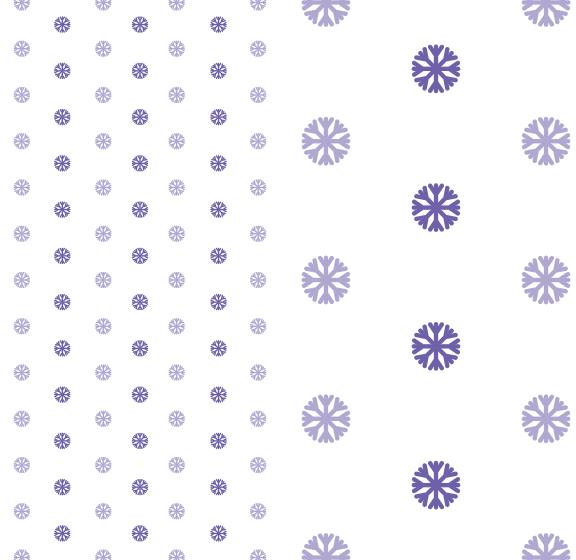
Left, the full canvas; right, a detail of the centre.
Write a WebGL 1 fragment shader that draws this pattern.

```glsl
precision highp float;
// Staggered columns of small eight-armed snowflakes, pale and deep violet in turn, on white.

uniform vec2 u_resolution;

// Lengths are in canvas widths, measured from the canvas centre.
const vec4 COLUMN_X = vec4(0.0, 0.131, 0.279, 0.422);   // mirrored left and right
const vec4 COLUMN_SKEW = vec4(0.0, 0.0, 0.0015, 0.0);   // slight drift of a mirrored pair
const float ROW_PITCH = 0.1652;
const float DARK_SHIFT = -0.079;
const float FLAKE_RADIUS = 0.0296;

// Flake proportions are in flake radii.
const float ARMS = 8.0;
const float ARM_LENGTH = 0.89;
const vec2 BRANCH_ROOT = vec2(0.53, 0.0);
const vec2 BRANCH_TIP = vec2(0.88, 0.235);
const float HALF_STROKE = 0.088;

const vec3 PAPER = vec3(1.0);
const vec3 PALE_VIOLET = vec3(0.69, 0.66, 0.82);
const vec3 DEEP_VIOLET = vec3(0.43, 0.38, 0.665);
const float TAU = 6.2831853;

float segmentDistance(vec2 p, vec2 a, vec2 b) {
  vec2 ab = b - a;
  float t = clamp(dot(p - a, ab) / dot(ab, ab), 0.0, 1.0);
  return length(p - a - ab * t);
}

// Signed distance to a flake of unit radius: every arm folds onto the x axis.
float flakeDistance(vec2 p) {
  float sector = TAU / ARMS;
  float angle = atan(p.y, p.x + 1e-6);
  angle = abs(mod(angle + 0.5 * sector, sector) - 0.5 * sector);
  vec2 q = length(p) * vec2(cos(angle), sin(angle));
  float arm = segmentDistance(q, vec2(0.0), vec2(ARM_LENGTH, 0.0));
  float branch = segmentDistance(q, BRANCH_ROOT, BRANCH_TIP);
  return min(arm, branch) - HALF_STROKE;
}

void main() {
  vec2 p = (gl_FragCoord.xy - 0.5 * u_resolution) / u_resolution.x;
  float pixel = 1.0 / u_resolution.x;
  vec3 color = PAPER;

  // Column pairs outward from the centre; even ones are deep, odd ones pale.
  for (int i = 0; i < 4; i++) {
    float pale = mod(float(i), 2.0);
    float x = abs(p.x - COLUMN_SKEW[i]) - COLUMN_X[i];
    if (i == 0) x = p.x;
    float y = p.y - DARK_SHIFT * (1.0 - pale);
    y = mod(y + 0.5 * ROW_PITCH, ROW_PITCH) - 0.5 * ROW_PITCH;

    float d = flakeDistance(vec2(x, y) / FLAKE_RADIUS) * FLAKE_RADIUS;
    float coverage = clamp(0.5 - d / pixel, 0.0, 1.0);
    color = mix(color, mix(DEEP_VIOLET, PALE_VIOLET, pale), coverage);
  }

  gl_FragColor = vec4(color, 1.0);
}
```
